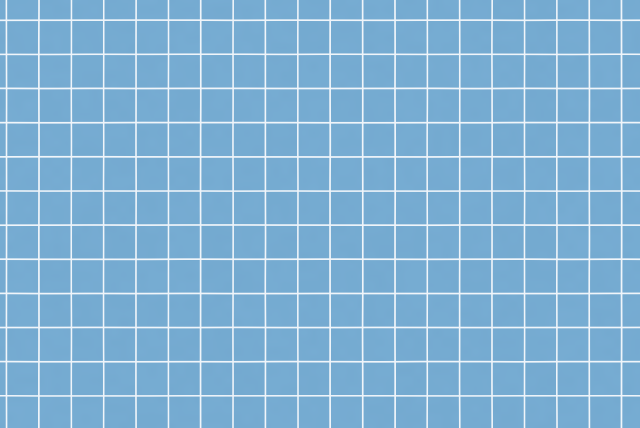
This pattern is drawn by a Shadertoy shader. Its source:

```glsl
// Layout as fractions of the canvas
const vec2 PITCH = vec2(0.05059, 0.0798);
const vec2 FIRST_LINE = vec2(0.0101, 0.0750);

// Lengths as fractions of the canvas height
const float LINE_WIDTH = 0.0038;
const float WIDTH_VARIATION = 0.0005;
const float LINE_JITTER = 0.0006;
const float LINE_WOBBLE = 0.0006;

const float WOBBLE_FREQUENCY = 9.0;
const float MOTTLE_FREQUENCY = 45.0;
const float MOTTLE_AMOUNT = 0.008;
const float CELL_VARIATION = 0.006;

const vec3 GROUND_COLOR = vec3(0.46, 0.67, 0.82);
const vec3 LINE_COLOR = vec3(0.94, 0.96, 0.98);

float hash(vec2 p) {
    vec3 q = fract(p.xyx * 0.1031);
    q += dot(q, q.yzx + 33.33);
    return fract((q.x + q.y) * q.z);
}

float noise(vec2 p) {
    vec2 cell = floor(p), f = fract(p);
    f = f * f * (3.0 - 2.0 * f);
    vec2 right = vec2(1.0, 0.0), up = vec2(0.0, 1.0);
    return mix(mix(hash(cell), hash(cell + right), f.x),
               mix(hash(cell + up), hash(cell + 1.0), f.x), f.y);
}

// Coverage of the nearest line, slightly uneven in place and width
float lineCoverage(float offset, float id, float along, float seed, float pixel) {
    vec2 key = vec2(id + 11.0, seed);
    float shift = LINE_JITTER * (hash(key) - 0.5);
    shift += LINE_WOBBLE * (noise(vec2(along * WOBBLE_FREQUENCY, id * 7.0 + seed)) - 0.5);
    float width = LINE_WIDTH + WIDTH_VARIATION * (hash(key + 57.0) - 0.5);
    return clamp(0.5 + (0.5 * width - abs(offset - shift)) / pixel, 0.0, 1.0);
}

void mainImage(out vec4 fragColor, in vec2 fragCoord) {
    vec2 uv = fragCoord / iResolution.xy;
    vec2 toHeight = vec2(iResolution.x / iResolution.y, 1.0);
    vec2 pos = uv * toHeight;
    float pixel = 1.0 / iResolution.y;

    // Nearest line on each axis and signed distance to it
    vec2 grid = (uv - FIRST_LINE) / PITCH;
    vec2 id = floor(grid + 0.5);
    vec2 offset = (grid - id) * PITCH * toHeight;

    float vertical = lineCoverage(offset.x, id.x, pos.y, 3.0, pixel);
    float horizontal = lineCoverage(offset.y, id.y, pos.x, 101.0, pixel);
    float lines = 1.0 - (1.0 - vertical) * (1.0 - horizontal);

    // Faint unevenness of the ground
    float tone = CELL_VARIATION * (hash(floor(grid) + 23.0) - 0.5);
    tone += MOTTLE_AMOUNT * (noise(pos * MOTTLE_FREQUENCY) - 0.5);

    fragColor = vec4(mix(GROUND_COLOR + tone, LINE_COLOR, lines), 1.0);
}
```
